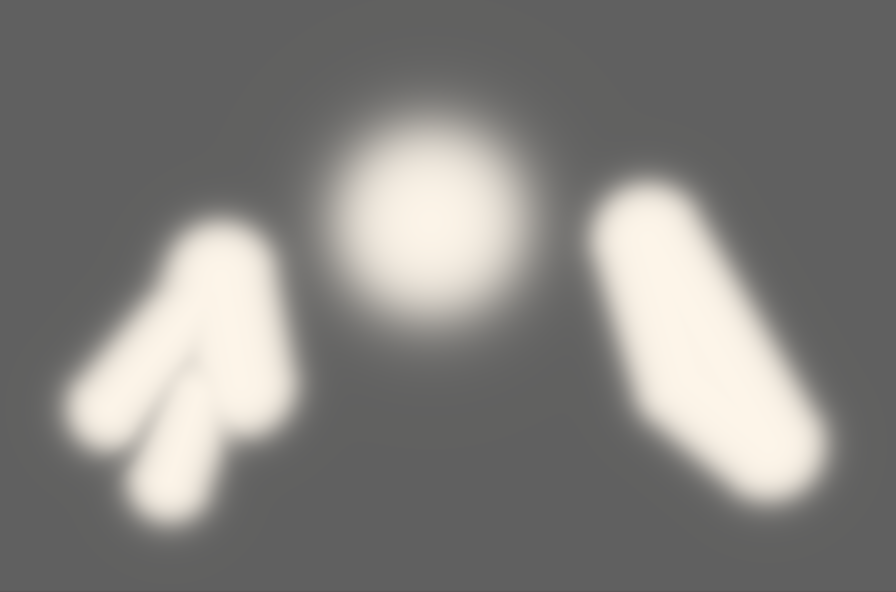
Give the GLSL for this background, as a WebGL 1 fragment shader.

```glsl
precision highp float;

uniform vec2 u_resolution;

// Lengths are fractions of the canvas height
const float ASPECT = 512.0 / 338.0;
const vec3 GREY = vec3(0.378, 0.378, 0.376);
const vec3 CREAM = vec3(0.992, 0.961, 0.914);
const vec3 RIM = vec3(0.36, 0.33, 0.34);
const float RIM_HEIGHT = 0.004;

const vec2 ORB_CENTER = vec2(0.728, 0.626);
const float ORB_RADIUS = 0.161;
const float ORB_BLUR = 0.031;
const float BLOB_BLUR = 0.0145;
const float BLEND = 0.03;

// Left blob: a trunk with two lobes
const vec2 LEFT_TOP = vec2(0.374, 0.531);
const vec2 LEFT_BASE = vec2(0.407, 0.354);
const vec2 LEFT_TIP = vec2(0.187, 0.311);
const vec2 FOOT_START = vec2(0.335, 0.331);
const vec2 FOOT_END = vec2(0.287, 0.189);
const float TRUNK_RADIUS = 0.094;
const float TIP_RADIUS = 0.073;
const float FOOT_RADIUS = 0.071;

// Right blob: a rounded triangle
const vec2 RIGHT_TOP = vec2(1.096, 0.594);
const vec2 RIGHT_BEND = vec2(1.165, 0.360);
const vec2 RIGHT_END = vec2(1.299, 0.250);
const float RIGHT_RADIUS = 0.096;

float capsule(vec2 p, vec2 a, vec2 b, float radius) {
  vec2 ab = b - a;
  float t = clamp(dot(p - a, ab) / dot(ab, ab), 0.0, 1.0);
  return length(p - a - ab * t) - radius;
}

float smoothMin(float a, float b) {
  float h = max(BLEND - abs(a - b), 0.0) / BLEND;
  return min(a, b) - 0.25 * h * h * BLEND;
}

// Soft coverage of a shape from its signed distance
float glow(float dist, float blur) {
  return 1.0 / (1.0 + exp(clamp(dist / blur, -30.0, 30.0)));
}

float leftBlob(vec2 p) {
  float trunk = capsule(p, LEFT_TOP, LEFT_BASE, TRUNK_RADIUS);
  float tip = capsule(p, LEFT_TOP, LEFT_TIP, TIP_RADIUS);
  float foot = capsule(p, FOOT_START, FOOT_END, FOOT_RADIUS);
  return smoothMin(smoothMin(trunk, tip), foot);
}

float rightBlob(vec2 p) {
  float upper = capsule(p, RIGHT_TOP, RIGHT_BEND, RIGHT_RADIUS);
  float lower = capsule(p, RIGHT_BEND, RIGHT_END, RIGHT_RADIUS);
  float outer = capsule(p, RIGHT_TOP, RIGHT_END, RIGHT_RADIUS);
  return min(min(upper, lower), outer);
}

void main() {
  vec2 p = gl_FragCoord.xy / u_resolution * vec2(ASPECT, 1.0);

  // Layer the three lights so that their tails add softly
  float orb = glow(length(p - ORB_CENTER) - ORB_RADIUS, ORB_BLUR);
  float left = glow(leftBlob(p), BLOB_BLUR);
  float right = glow(rightBlob(p), BLOB_BLUR);
  float light = 1.0 - (1.0 - orb) * (1.0 - left) * (1.0 - right);

  // Thin dark rim along the bottom
  vec3 color = mix(GREY, CREAM, light);
  color = mix(RIM, color, smoothstep(0.0, RIM_HEIGHT, p.y));
  gl_FragColor = vec4(color, 1.0);
}
```
